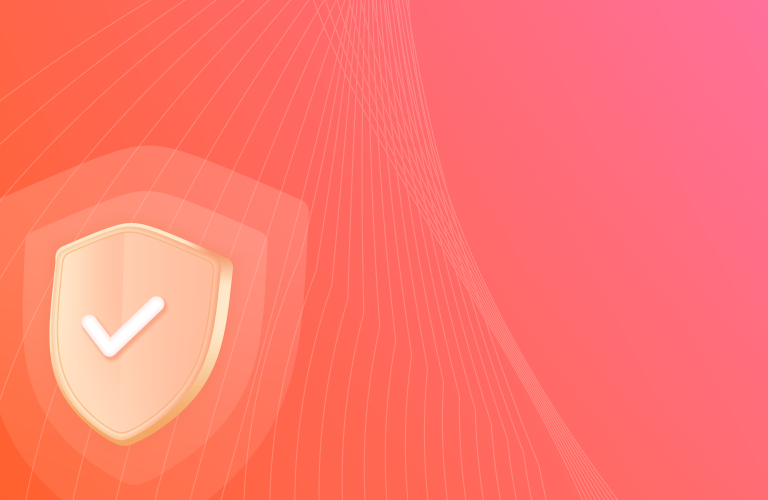
Give the GLSL for this background, as a WebGL 2 fragment shader.

```glsl
#version 300 es
precision highp float;
// Coral gradient with fine curved strands and a golden check-mark shield inside two pale halos.
uniform vec2 u_resolution;
out vec4 outColor;

const vec3 CREAM = vec3(1.0, 0.91, 0.79);
const vec3 PEACH = vec3(1.0, 0.76, 0.64);
const vec3 GOLD = vec3(0.96, 0.66, 0.40);
const vec3 EMBER = vec3(0.94, 0.48, 0.28);
const vec3 STRAND = vec3(1.0, 0.80, 0.74);

// Antialiased inside of a signed distance
float cover(float d, float px) {
    return clamp(0.5 - d / px, 0.0, 1.0);
}

float segment(vec2 p, vec2 a, vec2 b) {
    vec2 ab = b - a;
    return length(p - a - ab * clamp(dot(p - a, ab) / dot(ab, ab), 0.0, 1.0));
}

float smoothMax(float a, float b, float k) {
    float h = max(k - abs(a - b), 0.0) / k;
    return max(a, b) + h * h * k * 0.25;
}

// Shield around the middle of its shoulders; lean tilts the tip, skew moves the apex
float shield(vec2 p, vec2 center, float halfW, float rise, float drop, float lean, float skew) {
    p -= center;
    float depth = max(-p.y, 0.0);
    float s = depth / drop;
    float round0 = halfW * 0.22;
    float roof = p.y - rise + 0.45 * (length(vec2(p.x - skew, round0)) - round0);
    float side = length(vec2(p.x + lean * depth, 0.017)) - halfW * (1.0 - s * s * s * s);
    float slope = 4.0 * halfW / drop * s * s * s;
    return smoothMax(roof * 0.91, side / sqrt(1.0 + slope * slope), 0.016);
}

// Parabola x(v) through v = 0, v1 and v2
float parabola(float v, float v1, float v2, vec3 x) {
    float s1 = (x.y - x.x) / v1;
    float s2 = (x.z - x.y) / (v2 - v1);
    return x.x + s1 * v + (s2 - s1) / v2 * v * (v - v1);
}

// Cubic x(v) through four evenly spaced heights
float cubic(float v, vec4 x) {
    float u = v * 3.0;
    float d2 = x.z - 2.0 * x.y + x.x;
    float d3 = x.w - 3.0 * x.z + 3.0 * x.y - x.x;
    return x.x + u * (x.y - x.x) + u * (u - 1.0) * (d2 + d3 * (u - 2.0) / 3.0) * 0.5;
}

// Thin stroke along offset = 0, using the screen gradient
float stroke(float offset, float px) {
    float grad = max(length(vec2(dFdx(offset), dFdy(offset))), 1e-5);
    return cover(abs(offset) / grad * px - 0.0011, px);
}

// Three families of strands; v runs downwards from the top edge
float strands(float x, float v, float px) {
    float ink = 0.0;
    for (int i = 0; i < 11; i++) {          // wide fan to the left
        float n = float(i), q = n * n;
        vec3 path = vec3(0.701 - 0.008 * n - 0.0032 * q,
                         0.620 - 0.038 * n - 0.004 * q,
                         0.442 - 0.058 * n - 0.004 * q);
        ink = max(ink, stroke(x - parabola(v, 0.333, 1.0, path), px));
    }
    for (int i = 0; i < 16; i++) {          // bent strands in the middle
        float n = float(i);
        vec2 knee = vec2(0.600 + 0.0319 * n, 0.514 + 0.0279 * n);
        vec3 path = vec3(0.700 + 0.0075 * n, 0.643 + 0.0219 * n - 0.0004 * n * n, knee.x);
        float d = v - knee.y;
        float below = knee.x + (0.04 * n - 0.42) * d + 0.39 * d * d;
        float bent = d > 0.0 ? below : parabola(v, 0.333, knee.y, path);
        ink = max(ink, stroke(x - bent, px));
    }
    for (int i = 0; i < 9; i++) {           // crossing strands along the right edge
        vec4 path = mix(vec4(0.627, 0.789, 0.988, 1.165),
                        vec4(0.817, 0.878, 1.020, 1.235), float(i) / 8.0);
        ink = max(ink, stroke(x - cubic(v, path), px));
    }
    return ink;
}

// Gold body, bevelled rim, folded face and check mark
vec3 emblem(vec3 col, vec2 p, float px) {
    float body = shield(p, vec2(0.289, 0.474), 0.179, 0.080, 0.375, 0.11, -0.026);
    float rim = shield(p, vec2(0.278, 0.474), 0.166, 0.073, 0.364, 0.10, -0.017);
    float face = shield(p, vec2(0.277, 0.474), 0.153, 0.062, 0.350, 0.10, -0.018);
    float right = smoothstep(0.15, 0.45, p.x);
    vec3 edge = mix(GOLD, CREAM, smoothstep(0.14, 0.36, p.y));
    edge = mix(edge, EMBER, 0.7 * smoothstep(0.42, 0.50, p.y) * smoothstep(0.36, 0.43, p.x));
    vec3 bevel = mix(CREAM, PEACH, right) - vec3(0.02, 0.10, 0.14) * smoothstep(-0.012, 0.0, rim);
    float fold = smoothstep(-px, px, p.x - 0.245 - 0.03 * (p.y - 0.4));
    float left = smoothstep(0.10, 0.245, p.x);
    vec3 pane = mix(mix(CREAM, PEACH, left), mix(CREAM, PEACH, 0.55 + right * 0.6), fold);
    pane = mix(mix(CREAM, PEACH, 0.3 + right), pane, smoothstep(0.13, 0.42, p.y));
    col = mix(col, EMBER, 0.22 * (1.0 - smoothstep(-0.01, 0.03, body)));
    col = mix(col, edge, cover(body, px));
    col = mix(col, bevel, cover(rim, px));
    col = mix(col, pane, cover(face, px));
    col = mix(col, GOLD, 0.55 * cover(abs(face) - 0.0015, px));

    vec2 a = vec2(0.179, 0.355), b = vec2(0.219, 0.302), c = vec2(0.313, 0.392);
    float tick = min(segment(p, a, b), segment(p, b, c)) - 0.0155;
    vec2 q = p - vec2(0.004, -0.006);
    float shade = min(segment(q, a, b), segment(q, b, c)) - 0.0155;
    col = mix(col, vec3(0.97, 0.60, 0.46), 0.7 * (1.0 - smoothstep(-0.004, 0.008, shade)));
    return mix(col, mix(vec3(1.0), vec3(0.99, 0.93, 0.92), smoothstep(-0.012, 0.0, tick)), cover(tick, px));
}

void main() {
    float px = 1.0 / u_resolution.y;
    vec2 p = gl_FragCoord.xy * px;
    vec2 uv = gl_FragCoord.xy / u_resolution;

    // Orange to pink backdrop
    vec3 col = vec3(1.0, 0.38 + 0.045 * uv.x + 0.015 * uv.y,
                    0.18 + 0.27 * uv.x + 0.10 * uv.y + 0.06 * uv.x * uv.y);

    // Translucent halos, fading downwards
    float outer = shield(p, vec2(0.298, 0.575), 0.320, 0.134, 0.670, 0.05, 0.0);
    float inner = shield(p, vec2(0.293, 0.516), 0.243, 0.102, 0.495, 0.05, 0.0);
    float fade = mix(0.09, 0.17, smoothstep(0.0, 0.6, p.y));
    col = mix(col, vec3(1.0, 0.95, 0.9), fade * cover(outer, px));
    col = mix(col, vec3(1.0, 0.95, 0.9), fade * cover(inner, px));

    col = mix(col, STRAND, 0.30 * strands(p.x, 1.0 - p.y, px));
    outColor = vec4(emblem(col, p, px), 1.0);
}
```
